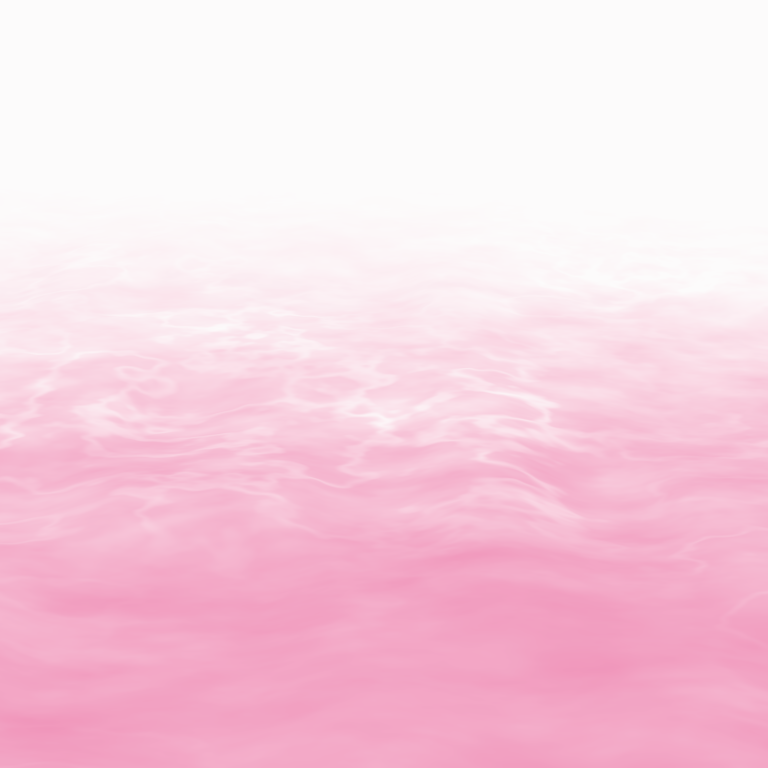
Write a three.js fragment shader that draws this texture.

```glsl
// Pale pink sea: rippled water that fades upward into white mist.
varying vec2 vUv;

const vec3 MIST = vec3(0.990, 0.986, 0.985);
const vec3 BLUSH = vec3(0.980, 0.842, 0.892);
const vec3 ROSE = vec3(0.952, 0.655, 0.775);
const vec3 DEEP_ROSE = vec3(0.935, 0.545, 0.705);
const float BLUSH_LEVEL = 0.43;          // tint at which BLUSH is reached
const float HORIZON = 1.10;              // vanishing height of the waves
const vec2 WAVE_COUNT = vec2(7.0, 30.0); // waves across and up
const vec2 FADE_LEFT = vec2(0.11, 0.79); // full tint and no tint heights
const vec2 FADE_RIGHT = vec2(0.20, 0.74);
const float RIPPLE_GAIN = 0.62;
const float CREST_GAIN = 0.30;
const float SWELL_GAIN = 0.22;
const int OCTAVES = 4;

float hash(vec2 p) {
  return fract(sin(dot(p, vec2(127.1, 311.7))) * 43758.5453);
}

float noise(vec2 p) {
  vec2 cell = floor(p);
  vec2 f = fract(p);
  f = f * f * f * (f * (f * 6.0 - 15.0) + 10.0);
  float low = mix(hash(cell), hash(cell + vec2(1.0, 0.0)), f.x);
  float high = mix(hash(cell + vec2(0.0, 1.0)), hash(cell + vec2(1.0)), f.x);
  return mix(low, high, f.y);
}

// Layered noise, each layer turned a little to break up the grid
float fbm(vec2 p) {
  mat2 turn = mat2(0.92, 0.39, -0.39, 0.92);
  float sum = 0.0;
  float weight = 0.5;
  for (int i = 0; i < OCTAVES; i++) {
    sum += weight * noise(p);
    p = turn * p * 1.95 + vec2(17.3, 9.1);
    weight *= 0.52;
  }
  return sum;
}

// Soft elliptical patch with a slanted axis
float patchAt(vec2 uv, vec2 center, vec2 radius, float slope) {
  vec2 d = uv - center;
  d.y -= slope * d.x;
  d /= radius;
  return exp(-dot(d, d));
}

// Broad dark and light areas of the water
float swell(vec2 uv) {
  float s = 0.10 * patchAt(uv, vec2(0.18, 0.215), vec2(0.12, 0.025), -0.05);
  s += 0.10 * patchAt(uv, vec2(0.62, 0.27), vec2(0.17, 0.035), -0.08);
  s += 0.09 * patchAt(uv, vec2(0.76, 0.13), vec2(0.10, 0.020), 0.0);
  s += 0.14 * patchAt(uv, vec2(0.80, 0.00), vec2(0.20, 0.025), 0.0);
  s += 0.10 * patchAt(uv, vec2(0.03, 0.06), vec2(0.12, 0.030), -0.1);
  s += 0.09 * patchAt(uv, vec2(0.41, 0.385), vec2(0.08, 0.022), -0.1);
  s -= 0.16 * patchAt(uv, vec2(0.20, 0.315), vec2(0.10, 0.010), 0.25);
  s -= 0.12 * patchAt(uv, vec2(0.52, 0.465), vec2(0.16, 0.025), 0.15);
  return s + SWELL_GAIN * (noise(uv * vec2(3.0, 13.0) + 4.7) - 0.5);
}

vec3 waterColor(float tint) {
  vec3 color = mix(MIST, BLUSH, clamp(tint / BLUSH_LEVEL, 0.0, 1.0));
  color = mix(color, ROSE, clamp((tint - BLUSH_LEVEL) / (1.0 - BLUSH_LEVEL), 0.0, 1.0));
  return mix(color, DEEP_ROSE, clamp((tint - 1.0) / 0.4, 0.0, 1.0));
}

void main() {
  vec2 uv = vUv;

  // Mist gradient, steeper on the right
  vec2 fade = mix(FADE_LEFT, FADE_RIGHT, uv.x);
  float tint = 1.0 - smoothstep(fade.x, fade.y, uv.y);

  // Waves shrink toward the horizon
  float nearness = HORIZON - uv.y;
  vec2 wave = WAVE_COUNT * vec2((uv.x - 0.5) / nearness, -log(nearness));
  wave.y += 1.8 * noise(wave * vec2(0.7, 0.22) + 3.1);

  // Ripples are strongest where water meets mist
  float presence = 1.0 - smoothstep(0.50, 0.80, uv.y);
  float middle = exp(-pow((uv.y - 0.42) / 0.15, 2.0));
  float ripple = fbm(wave) - 0.48;
  tint += ripple * RIPPLE_GAIN * presence * mix(0.55, 0.85, middle);
  tint += swell(uv) * presence;

  // Thin pale crests
  float ridge = 1.0 - abs(2.0 * fbm(wave * vec2(0.8, 0.65) + 31.7) - 0.96);
  float crest = smoothstep(0.80, 1.0, ridge) * noise(wave * vec2(0.5, 0.2) + 8.0);
  tint -= CREST_GAIN * crest * (0.25 * presence + 0.75 * middle);

  // Faint cloudiness in the mist
  float haze = 0.012 * (noise(uv * vec2(5.0, 9.0)) - 0.5);
  gl_FragColor = vec4(waterColor(max(tint + 0.04 * middle + haze, 0.0)), 1.0);
}
```
